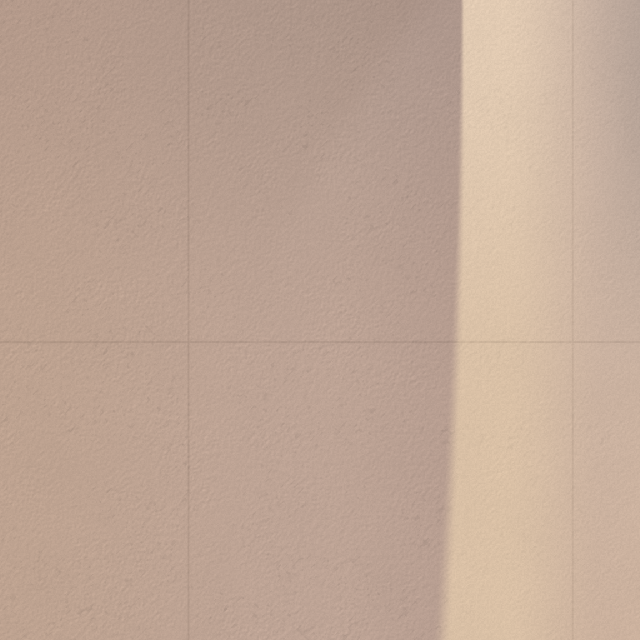
Give the GLSL for this texture, as a WebGL 1 fragment shader.

```glsl
precision highp float;
uniform vec2 u_resolution;

float hash(vec2 p) {
  vec3 q = fract(vec3(p.xyx) * 0.1031);
  q += dot(q, q.yzx + 33.33);
  return fract((q.x + q.y) * q.z);
}

float noise(vec2 p) {
  vec2 cell = floor(p);
  vec2 f = fract(p);
  f = f * f * (3.0 - 2.0 * f);
  return mix(mix(hash(cell), hash(cell + vec2(1.0, 0.0)), f.x),
             mix(hash(cell + vec2(0.0, 1.0)), hash(cell + vec2(1.0, 1.0)), f.x), f.y);
}

float fbm(vec2 p) {
  float sum = 0.0;
  float amplitude = 0.5;
  for (int i = 0; i < 4; i++) {
    sum += amplitude * noise(p);
    p = mat2(0.8, 0.6, -0.6, 0.8) * p * 2.03 + 17.3;
    amplitude *= 0.5;
  }
  return sum;
}

// Plaster height, stretched along a slanted trowel direction
float plaster(vec2 p) {
  vec2 slanted = vec2(p.x + p.y, (p.y - p.x) * 1.6);
  return 0.5 * noise(slanted * 125.0 + 40.0) + 0.5 * noise(p * 270.0 + 90.0);
}

vec3 shadedWall(vec2 uv) {
  vec3 low = mix(vec3(0.742, 0.636, 0.564), vec3(0.742, 0.641, 0.584), smoothstep(0.0, 0.5, uv.x));
  vec3 high = mix(vec3(0.708, 0.605, 0.546), vec3(0.682, 0.590, 0.540), smoothstep(0.0, 0.5, uv.x));
  vec3 color = mix(low, high, smoothstep(0.38, 1.05, uv.y));
  // Cool reflected light beyond a soft diagonal
  float diagonal = uv.x - 0.65 + 0.62 * (1.0 - uv.y);
  float reflected = smoothstep(-0.03, 0.06, diagonal) * smoothstep(0.5, 0.95, uv.y);
  color += vec3(0.020, 0.022, 0.024) * reflected;
  // Dusky falloff beside the lit band
  return color - vec3(0.024, 0.023, 0.017) * smoothstep(0.5, 0.72, uv.x);
}

vec3 litWall(vec2 uv) {
  vec3 cream = mix(vec3(0.852, 0.753, 0.648), vec3(0.882, 0.792, 0.698), smoothstep(0.3, 1.0, uv.y));
  vec3 rose = mix(vec3(0.800, 0.697, 0.620), vec3(0.790, 0.702, 0.642), uv.y);
  vec3 color = mix(cream, rose, smoothstep(0.78, 0.95, uv.x));
  float coolCorner = smoothstep(0.89, 1.03, uv.x) * smoothstep(0.3, 0.95, uv.y);
  return mix(color, vec3(0.690, 0.620, 0.580), 0.85 * coolCorner);
}

float seam(float dist, float pixel) {
  return 1.0 - smoothstep(0.0, 0.0021 + pixel, abs(dist));
}

void main() {
  vec2 uv = gl_FragCoord.xy / u_resolution;
  float pixel = 0.5 / min(u_resolution.x, u_resolution.y);

  // Curved light edge, softer toward the floor
  float drop = 1.0 - uv.y;
  float edge = 0.7225 - 0.032 * drop * drop;
  float softness = 0.0035 + 0.012 * drop;
  float light = smoothstep(-softness, softness, uv.x - edge);
  vec3 color = mix(shadedWall(uv), litWall(uv), light);

  // Faint mottling, embossed grain and sparse pits
  color *= 1.0 + 0.018 * (fbm(uv * vec2(15.0, 11.0)) - 0.47);
  float relief = plaster(uv) - plaster(uv + vec2(-0.0018, 0.0022));
  float grainStrength = mix(0.062, 0.036, light) * (0.6 + 0.8 * noise(uv * 22.0 + 5.0));
  color *= 1.0 + grainStrength * relief + 0.032 * (hash(floor(uv * 512.0)) - 0.5);
  float pits = smoothstep(0.76, 0.95, noise(vec2(uv.x + uv.y, uv.y - uv.x) * vec2(110.0, 190.0) + 7.0));
  color *= 1.0 - 0.045 * pits * smoothstep(0.35, 0.7, noise(uv * 18.0)) * (1.0 - 0.5 * light);

  // Shallow panel joints with gently uneven wear
  float column = mod(uv.x - 0.2945 + 0.3, 0.6005) - 0.3;
  float wear = 0.65 + 0.35 * noise(uv * 110.0 + 3.0);
  float upright = seam(column, pixel) * mix(0.9, 0.75, light);
  float level = seam(uv.y - 0.4655, pixel);
  color *= 1.0 - vec3(0.085, 0.090, 0.095) * max(upright, level) * wear;

  gl_FragColor = vec4(color, 1.0);
}
```
